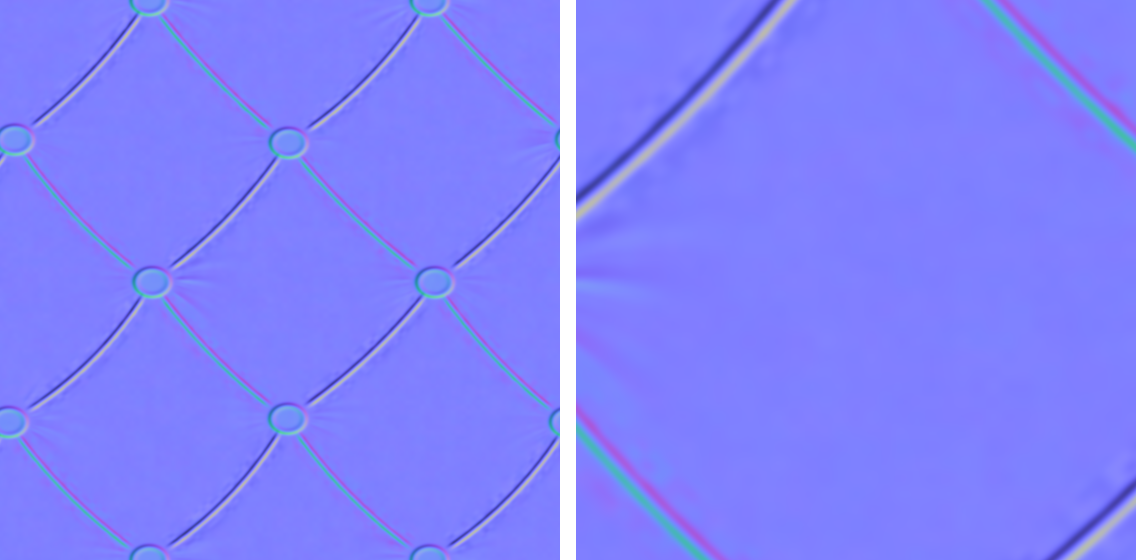
Left: the whole. Right: its middle third, enlarged.
This texture map is drawn by a Shadertoy shader. Its source:

```glsl
// Normal map of tufted upholstery: oval buttons joined by sagging diagonal seams.

float hash(vec2 p) {
    return fract(sin(dot(p, vec2(127.1, 311.7))) * 43758.5453);
}

float noise(vec2 p) {
    vec2 i = floor(p), f = fract(p);
    f = f * f * (3.0 - 2.0 * f);
    return mix(mix(hash(i), hash(i + vec2(1, 0)), f.x),
               mix(hash(i + vec2(0, 1)), hash(i + vec2(1, 1)), f.x), f.y);
}

float bump(float x, float width) {
    return exp(-x * x / (width * width));
}

// Button identity wraps so that the canvas tiles.
vec2 buttonId(vec2 cell) {
    return mod(vec2(cell.x - cell.y, cell.x + cell.y), 4.0);
}

vec2 buttonCenter(vec2 cell) {
    vec2 id = buttonId(cell);
    vec2 jitter = vec2(hash(id + 3.0), hash(id + 17.0)) - 0.5;
    return vec2(0.271, -0.002) + 0.25 * vec2(cell.x - cell.y, cell.x + cell.y)
         + jitter * vec2(0.014, 0.010);
}

// Paired slopes on both sides of a seam that hangs between two buttons.
vec2 seamTilt(vec2 p, vec2 a, vec2 b, float sag, float upperStrength) {
    vec2 axis = b - a;
    float t = dot(p - a, axis) / dot(axis, axis);
    vec2 down = normalize(vec2(axis.y, -axis.x)) * sign(axis.x);
    float d = dot(p - a + vec2(0.0, sag * 4.0 * t * (1.0 - t)), down);
    float span = smoothstep(0.09, 0.16, t) * (1.0 - smoothstep(0.87, 0.94, t));

    float profile = 0.62 * bump(d - 0.0038, 0.0036)
                  - upperStrength * bump(d + 0.0036, 0.0034)
                  - 0.07 * bump(d - 0.017, 0.010);
    // Small puckers beside the stitching
    float pucker = noise(vec2(t * 34.0, d * 130.0) + a * 50.0) - 0.5;
    profile += 0.22 * pucker * bump(abs(d) - 0.012, 0.012);
    return down * profile * span;
}

vec2 buttonTilt(vec2 p, vec2 center, vec2 id) {
    vec2 offset = p - center;
    vec2 e = offset / vec2(0.033, 0.0265);
    float r = length(e);
    vec2 dir = e / max(r, 0.001);

    // Raised rim and slightly tilted face
    vec2 tilt = dir * (0.52 * bump(r - 1.0, 0.14) - 0.24 * bump(r - 0.75, 0.16));
    tilt += vec2(-0.16, -0.12) * bump(r - 0.97, 0.14);
    tilt += vec2(-0.08, -0.13) * (1.0 - smoothstep(0.75, 1.0, r));

    // Creases fanning out to the sides
    float reach = length(offset);
    vec2 ray = offset / max(reach, 0.001);
    float crease = noise(ray * 9.0 + id * 13.0 + reach * 14.0) - 0.5;
    float side = ray.x > 0.0 ? hash(id + 29.0) : 0.6 * hash(id + 41.0);
    float fade = smoothstep(0.036, 0.055, reach) * bump(reach, 0.095);
    tilt += vec2(-ray.y, ray.x) * crease * fade * ray.x * ray.x * (0.15 + 0.55 * side);
    return tilt;
}

void mainImage(out vec4 fragColor, in vec2 fragCoord) {
    vec2 p = fragCoord / iResolution.xy;

    // Diagonal lattice with a button at each integer corner
    vec2 q = 2.0 * (p - vec2(0.271, -0.002));
    vec2 cell = floor(vec2(q.x + q.y, q.y - q.x));

    vec2 tilt = vec2(0.0);
    for (int j = -1; j <= 2; j++) {
        for (int i = -1; i <= 2; i++) {
            vec2 corner = cell + vec2(i, j);
            vec2 id = buttonId(corner);
            vec2 center = buttonCenter(corner);
            tilt += buttonTilt(p, center, id);
            tilt += seamTilt(p, center, buttonCenter(corner + vec2(1, 0)),
                             0.020 + 0.014 * hash(id + 7.0), 0.66);
            tilt += seamTilt(p, center, buttonCenter(corner + vec2(0, 1)),
                             0.013 + 0.011 * hash(id + 11.0), 0.40);
        }
    }

    // Faint unevenness of the fabric
    tilt += 0.035 * (vec2(noise(p * vec2(28.0, 60.0)), noise(p * vec2(60.0, 28.0) + 9.0)) - 0.5);
    tilt += 0.025 * (vec2(noise(p * 110.0), noise(p * 110.0 + 31.0)) - 0.5);

    // Green axis points down; steep slopes lose blue
    vec3 color = vec3(0.5 + 0.5 * tilt.x, 0.5 - 0.5 * tilt.y, 1.0 - 0.75 * dot(tilt, tilt));
    fragColor = vec4(clamp(color, 0.0, 1.0), 1.0);
}
```
